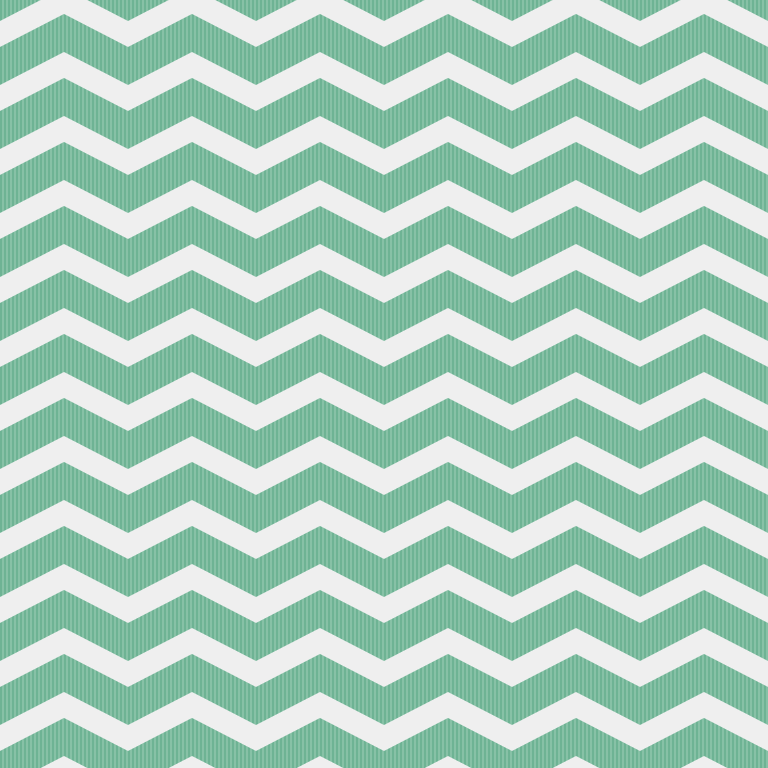
A WebGL 2 fragment shader for this pattern:

```glsl
#version 300 es
precision highp float;
// Pale zigzag bands over a green ground of fine vertical pinstripes.
// A triangle wave shifts repeating horizontal bands; the stripes are a
// box-filtered square wave. Whole repeat counts make the canvas tile.

uniform vec2 u_resolution;
out vec4 outColor;

const vec2 REPEATS = vec2(6.0, 12.0);      // zigzags across, bands down
const float STRIPES_PER_ZIGZAG = 32.0;
const float STRIPE_DUTY = 0.5;             // dark share of each stripe pair

// Band measures, as fractions of one vertical repeat
const float VALLEY_HEIGHT = 0.469;
const float ZIGZAG_RISE = 0.516;
const float BAND_HALF_WIDTH = 0.203;

const vec3 PALE_BAND = vec3(0.937, 0.937, 0.937);
const vec3 LIGHT_GREEN = vec3(0.530, 0.757, 0.652);
const vec3 DARK_GREEN = vec3(0.430, 0.702, 0.582);

// Triangle wave of period 1: 0 at whole numbers, 1 halfway between
float triangleWave(float t) {
    return 1.0 - abs(2.0 * fract(t) - 1.0);
}

// Running integral of a square wave that is 1 for the first part of each period
float squareIntegral(float t, float duty) {
    return floor(t) * duty + min(fract(t), duty);
}

// Average of the square wave over one pixel footprint
float stripeCoverage(float t, float duty, float footprint) {
    float upper = squareIntegral(t + 0.5 * footprint, duty);
    float lower = squareIntegral(t - 0.5 * footprint, duty);
    return (upper - lower) / footprint;
}

// Smooth-edged zigzag bands; cell counts repeats, pixel is one pixel in cells
float zigzagCoverage(vec2 cell, vec2 pixel, float valley, float rise, float halfWidth) {
    float center = valley + rise * triangleWave(cell.x);
    float offset = abs(fract(cell.y - center + 0.5) - 0.5);
    float edge = length(vec2(2.0 * rise * pixel.x, pixel.y));
    return clamp(0.5 + (halfWidth - offset) / edge, 0.0, 1.0);
}

void main() {
    vec2 cell = gl_FragCoord.xy / u_resolution * REPEATS;
    vec2 pixel = REPEATS / u_resolution;

    // Pinstriped ground
    float dark = stripeCoverage(cell.x * STRIPES_PER_ZIGZAG, STRIPE_DUTY,
                                pixel.x * STRIPES_PER_ZIGZAG);
    vec3 color = mix(LIGHT_GREEN, DARK_GREEN, dark);

    // Pale zigzags on top
    float band = zigzagCoverage(cell, pixel, VALLEY_HEIGHT, ZIGZAG_RISE, BAND_HALF_WIDTH);
    color = mix(color, PALE_BAND, band);

    outColor = vec4(color, 1.0);
}
```
